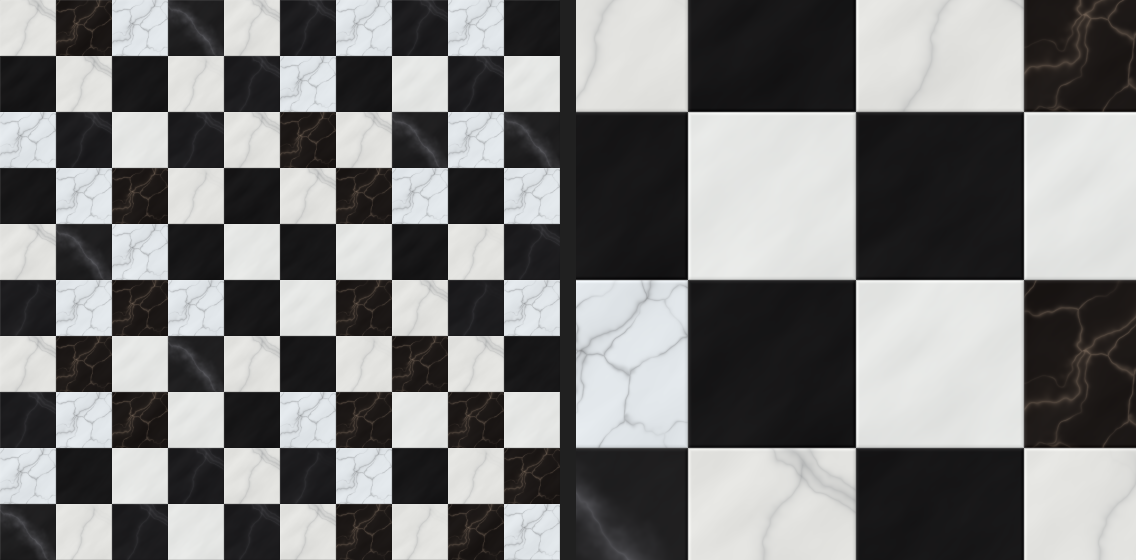
Left, the full canvas; right, a detail of the centre.
Give the GLSL for this pattern, as a Shadertoy shader.

```glsl
// Checkerboard of polished marble tiles, ten by ten, in black and white.
// Each cell hashes to a kind of stone (plain, soft veins, crackle or smoky band);
// veins are noise-warped segments and cell edges, and each tile has a thin bevel.

#define TILES 10.0
#define BEVEL 0.026
#define JOINT 0.008
#define SEED 7.0
#define WARP 0.26
#define WHITE_STONE vec3(0.895, 0.900, 0.893)
#define COOL_STONE vec3(0.885, 0.905, 0.920)
#define BLACK_STONE vec3(0.088, 0.086, 0.090)
#define BROWN_STONE vec3(0.100, 0.084, 0.078)
#define WHITE_VEIN vec3(0.56, 0.57, 0.58)
#define BLACK_VEIN vec3(0.37, 0.37, 0.39)
#define BROWN_VEIN vec3(0.43, 0.37, 0.32)

float hash(vec2 p) {
    vec3 q = fract(p.xyx * 0.1031);
    q += dot(q, q.yzx + 33.33);
    return fract((q.x + q.y) * q.z);
}

float noise(vec2 p) {
    vec2 i = floor(p), f = fract(p);
    f = f * f * (3.0 - 2.0 * f);
    vec2 e = vec2(0.0, 1.0);
    return mix(mix(hash(i), hash(i + e.yx), f.x),
               mix(hash(i + e.xy), hash(i + e.yy), f.x), f.y);
}

float fbm(vec2 p) {
    float sum = 0.0, amp = 0.53;
    for (int i = 0; i < 4; i++) {
        sum += amp * noise(p);
        p = mat2(1.6, 1.2, -1.2, 1.6) * p + 17.0;
        amp *= 0.5;
    }
    return sum;
}

float segment(vec2 p, vec2 a, vec2 b) {
    vec2 d = b - a;
    return length(p - a - d * clamp(dot(p - a, d) / dot(d, d), 0.0, 1.0));
}

// Gap between the two nearest scattered points: zero along cell edges
float cellEdge(vec2 p) {
    vec2 id = floor(p), near = vec2(9.0);
    for (int y = -1; y <= 1; y++)
    for (int x = -1; x <= 1; x++) {
        vec2 c = id + vec2(x, y);
        float d = distance(p, c + vec2(hash(c), hash(c + 51.0)));
        near = d < near.x ? vec2(d, near.x) : vec2(near.x, min(near.y, d));
    }
    return near.y - near.x;
}

// Thin broken network around one main diagonal vein
float crackle(vec2 p, vec2 q) {
    vec2 r = vec2(q.x + q.y, q.y - q.x) * vec2(1.3, 2.1) + 3.0;
    float fade = smoothstep(0.3, 0.65, fbm(p * 5.0 + 9.0));
    float net = exp(-cellEdge(r) / 0.035) * (0.2 + 0.6 * fade);
    float d = segment(q, vec2(-0.1, 0.05), vec2(0.95, 1.1));
    return net + 0.65 * exp(-d / 0.014) + 0.16 * exp(-d / 0.08);
}

// Blurred streaks in the upper right and a faint vein running down
float softVeins(vec2 q, float corner) {
    float d = segment(q, vec2(0.48, 1.08), vec2(1.08, 0.62));
    float down = segment(q, vec2(0.68, 0.9), vec2(0.22, -0.1));
    float streaks = 0.5 * exp(-d / 0.05) + 0.35 * exp(-abs(d - 0.09) / 0.02);
    return corner * streaks + 0.2 * exp(-down / 0.06) + 0.22 * exp(-down / 0.016);
}

// Wide cloudy band falling from upper left to lower right
float smokyBand(vec2 p, vec2 q) {
    float d = min(segment(q, vec2(-0.1, 1.0), vec2(0.4, 0.55)),
                  segment(q, vec2(0.4, 0.55), vec2(1.05, -0.1)));
    float smoke = (1.0 - smoothstep(0.0, 0.24, d)) * fbm(p * 6.0);
    return 0.7 * smoke + 0.35 * exp(-d / 0.02);
}

vec3 tileColour(vec2 uv) {
    vec2 grid = uv * TILES, p = fract(grid);
    vec2 cell = mod(floor(grid), TILES);
    bool white = mod(cell.x + cell.y, 2.0) > 0.5;
    float kind = hash(cell + SEED), variant = hash(cell + SEED + 40.0);

    // Stone and veins
    vec2 q = p + WARP * (vec2(fbm(p * 3.5 + 5.0), fbm(p * 3.5 + 23.0)) - 0.5);
    float cloud = fbm(vec2(p.x + p.y, 3.0 * (p.y - p.x)) * 1.3 + floor(variant * 3.0) * 8.0) - 0.5;
    float corner = variant < 0.6 ? 1.0 : 0.15;
    vec3 stone = white ? WHITE_STONE : BLACK_STONE;
    vec3 veinColour = white ? WHITE_VEIN : BLACK_VEIN;
    float vein = 0.0;
    if (kind < 0.27) {
        stone = white ? COOL_STONE : BROWN_STONE;
        veinColour = white ? WHITE_VEIN : BROWN_VEIN;
        vein = crackle(p, q) * (white ? 0.75 : 0.85);
    } else if (kind < 0.62) {
        stone += white ? vec3(-0.005, -0.01, -0.015) : vec3(0.018, 0.018, 0.022);
        vein = softVeins(q, corner) * (white ? 0.8 : 0.65);
    } else if (kind < 0.74 && !white) {
        stone += 0.03;
        vein = smokyBand(p, q);
    }
    vec3 col = mix(stone + cloud * (white ? 0.06 : 0.045), veinColour, clamp(vein, 0.0, 1.0));

    // Bevel lit from the upper left, and a hairline joint
    float lit = max(1.0 - smoothstep(0.0, BEVEL, p.x), smoothstep(1.0 - BEVEL, 1.0, p.y));
    float shade = max(1.0 - smoothstep(0.0, BEVEL, p.y), smoothstep(1.0 - BEVEL, 1.0, p.x));
    col += white ? 0.09 * lit - 0.08 * shade : 0.06 * lit - 0.07 * shade;
    vec2 rim = min(p, 1.0 - p);
    float joint = 1.0 - smoothstep(0.0, JOINT, min(rim.x, rim.y));
    return clamp(mix(col, vec3(0.45), 0.5 * joint), 0.0, 1.0);
}

void mainImage(out vec4 fragColor, in vec2 fragCoord) {
    // Four samples per pixel smooth every edge
    vec3 sum = vec3(0.0);
    for (int i = 0; i < 4; i++) {
        vec2 offset = vec2(i % 2, i / 2) * 0.5 - 0.25;
        sum += tileColour((fragCoord + offset) / iResolution.xy);
    }
    fragColor = vec4(sum / 4.0, 1.0);
}
```
